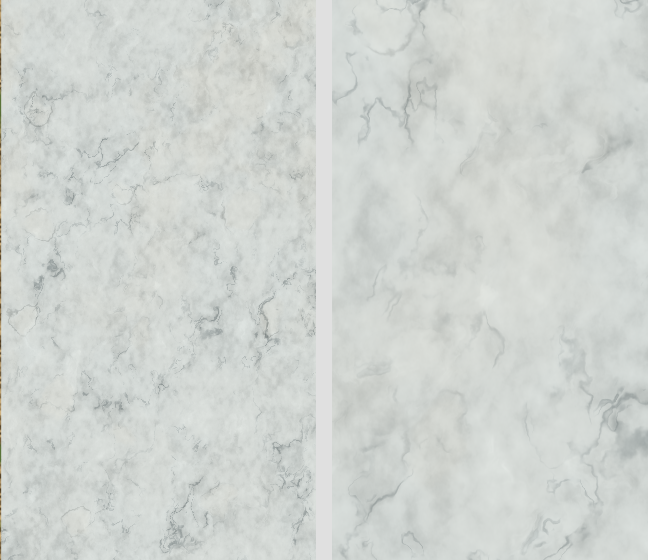
Left: the whole. Right: its middle third, enlarged.
This texture is drawn by a Shadertoy shader. Its source:

```glsl
// Pale grey-green marble with mottled clouds, crinkled dark veins, faint ovals and a rough brown left edge.

float hash(vec2 p) {
    vec3 q = fract(p.xyx * vec3(0.1031, 0.1030, 0.0973));
    q += dot(q, q.yzx + 33.33);
    return fract((q.x + q.y) * q.z);
}

float noise(vec2 p) {
    vec2 i = floor(p), f = fract(p);
    f = f * f * (3.0 - 2.0 * f);
    return mix(mix(hash(i), hash(i + vec2(1, 0)), f.x),
               mix(hash(i + vec2(0, 1)), hash(i + vec2(1, 1)), f.x), f.y);
}

// Layered noise, centred on zero
float fbm(vec2 p) {
    float sum = -0.5, amp = 0.48;
    for (int i = 0; i < 5; i++) {
        sum += amp * noise(p);
        p = mat2(1.6, 1.2, -1.2, 1.6) * p + 17.3;
        amp *= 0.56;
    }
    return sum;
}

// Thin line along the zero level of a field
float crease(float field, float width) {
    return 1.0 - smoothstep(0.0, width, abs(field));
}

// Scattered ovals: x = soft fill, y = thin rim
vec2 ovals(vec2 p) {
    vec2 result = vec2(0.0), cell = floor(p * 3.2);
    for (int y = -1; y <= 1; y++)
    for (int x = -1; x <= 1; x++) {
        vec2 id = cell + vec2(x, y) + 40.0;
        if (hash(id + 3.7) > 0.4) continue;
        vec2 center = (id - 39.8 + 0.6 * vec2(hash(id), hash(id + 9.1))) / 3.2;
        float angle = 3.14 * hash(id + 5.3), size = mix(0.035, 0.07, hash(id + 7.9));
        vec2 d = mat2(cos(angle), -sin(angle), sin(angle), cos(angle)) * (p - center);
        float edge = length(d * vec2(1.0, 1.35)) - size;
        result = max(result, vec2(1.0 - smoothstep(-0.02, 0.004, edge), crease(edge, 0.006)));
    }
    return result;
}

void mainImage(out vec4 fragColor, in vec2 fragCoord) {
    vec2 p = fragCoord / iResolution.x;
    float height = fragCoord.y / iResolution.y;
    vec2 warp = vec2(fbm(p * 11.0 + 30.0), fbm(p * 11.0 + 60.0));
    vec2 crinkle = vec2(fbm(p * 36.0 + 13.0), fbm(p * 36.0 + 44.0));
    vec2 q = p + 0.09 * warp + 0.022 * crinkle;
    vec2 steep = vec2(q.x - 0.15 * q.y, 0.62 * q.y);

    // Cloudy ground with upright mottling and fine grain
    float tone = 0.829;
    tone += 0.055 * fbm(q * 5.0 + 11.0);
    tone += 0.12 * fbm(steep * 22.0 + 5.0);
    tone += 0.13 * fbm(p * vec2(60.0, 46.0) + 80.0);

    // Veins and smudges are loosely gathered, denser low down and to the left
    float gather = fbm(steep * 9.0 + 21.0) + 0.1 * (0.5 - height) + 0.06 * (0.5 - p.x);
    float patches = smoothstep(-0.13, 0.2, gather);
    float broken = smoothstep(-0.12, 0.12, fbm(p * 22.0 + 90.0));
    float mainField = fbm(steep * 6.0 + 47.0);
    float fineField = fbm(steep * 13.0 + 71.0);
    float smudge = crease(mainField, 0.10) * (0.3 + 0.7 * patches);
    float veins = crease(mainField, 0.019) * (0.35 + 0.65 * patches) * broken;
    veins = min(veins + 0.8 * crease(fineField, 0.028) * patches * broken, 1.0);
    tone -= 0.038 * smudge + 0.032 * patches * broken;
    tone -= 0.155 * veins;

    // Ovals with partly worn, wobbling rims
    vec2 shell = ovals(p + 0.07 * warp + 0.025 * crinkle);
    tone += 0.012 * shell.x;
    tone -= 0.1 * shell.y * smoothstep(-0.08, 0.15, fbm(p * 13.0 + 33.0));

    // Milky flecks, with the brightest tones held back
    tone += 0.04 * smoothstep(0.14, 0.28, fbm(steep * 26.0 + 15.0));
    tone -= 0.5 * max(tone - 0.825, 0.0);

    // Cool grey-green stone, warmer in the upper clouds and inside ovals
    vec3 color = vec3(tone, tone + 0.018, tone + 0.004);
    float warmth = smoothstep(0.0, 0.25, fbm(q * 4.0 + 55.0)) * height + 0.5 * shell.x;
    color += warmth * vec3(0.009, -0.003, -0.016);
    color += (0.4 * patches + veins) * vec3(-0.010, 0.0, 0.008);

    // Narrow rough edge of brown earth, straw and a little green
    float speckle = noise(vec2(3.0, p.y * 130.0)), drift = noise(vec2(8.0, p.y * 9.0));
    vec3 earth = mix(vec3(0.3, 0.23, 0.13), vec3(0.84, 0.72, 0.52), speckle);
    earth = mix(earth, vec3(0.35, 0.45, 0.22), smoothstep(0.7, 0.9, drift));
    float edgeWidth = 0.004, pixel = 1.0 / iResolution.x;
    float rim = 1.0 - smoothstep(edgeWidth - 0.5 * pixel, edgeWidth + 0.5 * pixel, p.x);
    color = mix(color, earth, rim);
    fragColor = vec4(clamp(color, 0.0, 1.0), 1.0);
}
```
